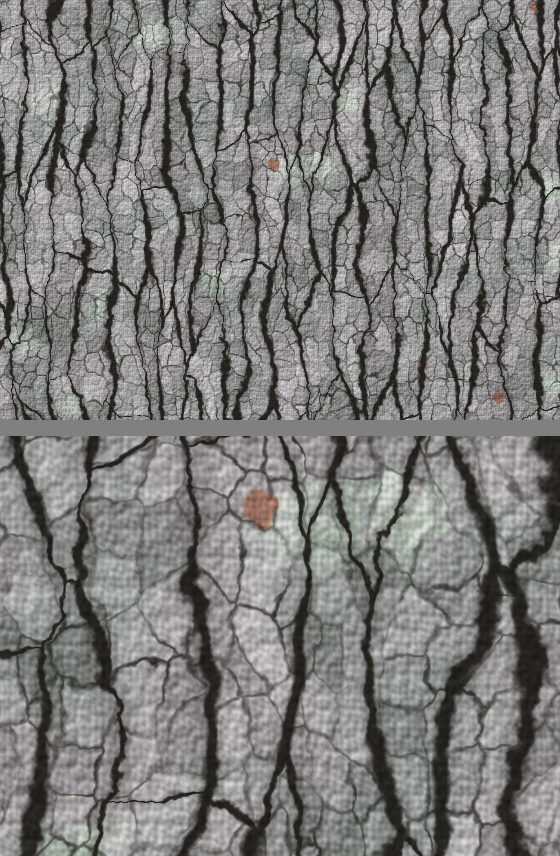
Top: the whole. Bottom: its middle third, enlarged.
A WebGL 1 fragment shader for this texture:

```glsl
precision highp float;
// Grey tree bark: tall cellular plates parted by dark vertical fissures,
// broken into small flakes, and roughened by side-lit cellular grain.
// Pale lichen and a few red-brown scars are scattered over the plates.
uniform vec2 u_resolution;

vec2 hash2(vec2 c) {
  return fract(sin(vec2(dot(c, vec2(127.1, 311.7)), dot(c, vec2(269.5, 183.3)))) * 43758.5);
}

vec2 seedPoint(vec2 cell) {
  return cell + 0.12 + 0.76 * hash2(cell);
}

// Layered, turned sines: a smooth wandering value around zero.
float wander(vec2 p) {
  float sum = 0.0, amp = 0.5;
  for (int i = 0; i < 5; i++) {
    p = mat2(0.8, 0.6, -0.6, 0.8) * p * 1.7 + 2.3;
    sum += amp * sin(p.x + 1.4 * sin(p.y));
    amp *= 0.62;
  }
  return sum;
}

// Nearest seed: x = distance, y = random value of its cell.
vec2 spots(vec2 q) {
  vec2 home = floor(q), best = vec2(9.0, 0.0);
  for (int j = -1; j <= 1; j++)
    for (int i = -1; i <= 1; i++) {
      vec2 cell = home + vec2(i, j);
      float d = distance(seedPoint(cell), q);
      if (d < best.x) best = vec2(d, hash2(cell + 17.0).x);
    }
  return best;
}

// Stretched cells: x = gap to the border in canvas units, y = random value.
// closeEnds thins the borders that run across the trunk.
vec2 plates(vec2 p, vec2 scale, float closeEnds) {
  vec2 q = p * scale, home = floor(q), nearCell = home, toNear = vec2(9.0);
  for (int j = -1; j <= 1; j++)
    for (int i = -1; i <= 1; i++) {
      vec2 cell = home + vec2(i, j);
      vec2 r = seedPoint(cell) - q;
      if (dot(r, r) < dot(toNear, toNear)) { toNear = r; nearCell = cell; }
    }
  float gap = 9.0;
  for (int j = -2; j <= 2; j++)
    for (int i = -2; i <= 2; i++) {
      vec2 r = seedPoint(nearCell + vec2(i, j)) - q;
      vec2 across = r - toNear;
      if (dot(across, across) > 0.0001) {
        vec2 n = normalize(across);
        vec2 slope = n * scale;
        float steep = length(slope);
        float ends = abs(slope.y) / steep;
        gap = min(gap, dot(0.5 * (toNear + r), n) / steep * (1.0 + closeEnds * ends));
      }
    }
  return vec2(gap, hash2(nearCell + 5.0).y);
}

// Height of the crumbly surface.
float grainHeight(vec2 p) {
  return -0.32 * spots(p * vec2(48.0, 40.0)).x
       - 0.36 * spots(p * vec2(95.0, 86.0) + 7.0).x
       - 0.32 * spots(p * vec2(190.0, 175.0) + 3.0).x;
}

void main() {
  vec2 p = gl_FragCoord.xy / u_resolution.y;

  // Bend the trunk lines, then fray them.
  float fray = wander(p * 75.0);
  vec2 bent = p + vec2(0.020 * wander(p * vec2(8.0, 6.0)), 0.025 * wander(p.yx * 7.0 + 4.0));
  bent += 0.0035 * vec2(fray, wander(p * 70.0 + 9.0));

  vec2 plate = plates(bent, vec2(15.0, 3.4), 1.8);
  vec2 flake = plates(bent + 3.0, vec2(29.0, 21.0), 0.0);

  // Grain lit from the upper left.
  float relief = grainHeight(p) - grainHeight(p + vec2(-0.0022, 0.0036));
  float drift = wander(p * 11.0 + 6.0);
  float tone = 0.61 + 0.50 * relief + 0.09 * (plate.y - 0.5)
             + 0.13 * (flake.y - 0.5) + 0.04 * drift + 0.04 * fray;

  // Thin flake cracks open only in places.
  float crackWidth = 0.0022 + 0.0012 * fray;
  float crack = 1.0 - smoothstep(0.0, max(crackWidth, 0.0008) + 0.0012, flake.x);
  tone *= 1.0 - crack * (0.36 + 0.30 * wander(p * 17.0 + 2.0));

  // Scattered lichen and scars, with ragged rims.
  vec2 lichenSpot = spots(p * 7.0 + 0.03 * fray);
  float lichen = step(0.86, lichenSpot.y)
               * (1.0 - smoothstep(0.10, 0.34, lichenSpot.x + 0.14 * fray));
  tone += 0.13 * lichen;
  vec2 scarSpot = spots(p * vec2(15.0, 12.0) + 31.0);
  float scar = step(0.975, scarSpot.y)
             * (1.0 - smoothstep(0.14, 0.24, scarSpot.x + 0.10 * fray));

  // Plate flanks fall away into deep fissures of varying width.
  float width = clamp(0.0056 + 0.0065 * wander(p * vec2(12.0, 7.0) + 8.0), 0.0012, 0.012);
  float fissure = 1.0 - smoothstep(width * 0.45, width * 1.15 + 0.0015, plate.x);
  tone *= mix(0.80, 1.0, smoothstep(0.0, 0.020, plate.x));
  tone = mix(tone, 0.12 + 0.10 * relief, 0.95 * fissure);
  tone = clamp(tone, 0.07, 0.86);

  // Neutral grey, warmer in the shade.
  vec3 color = vec3(tone) - vec3(0.0, 0.003, 0.020 * (1.0 - smoothstep(0.2, 0.6, tone)));
  color += 0.012 * drift * vec3(1.0, -0.4, 0.2) * (1.0 - fissure);
  color += lichen * (1.0 - fissure) * vec3(-0.02, 0.015, -0.025);
  color = mix(color, tone * vec3(1.0, 0.66, 0.54), 0.8 * scar * (1.0 - fissure));
  gl_FragColor = vec4(color, 1.0);
}
```
